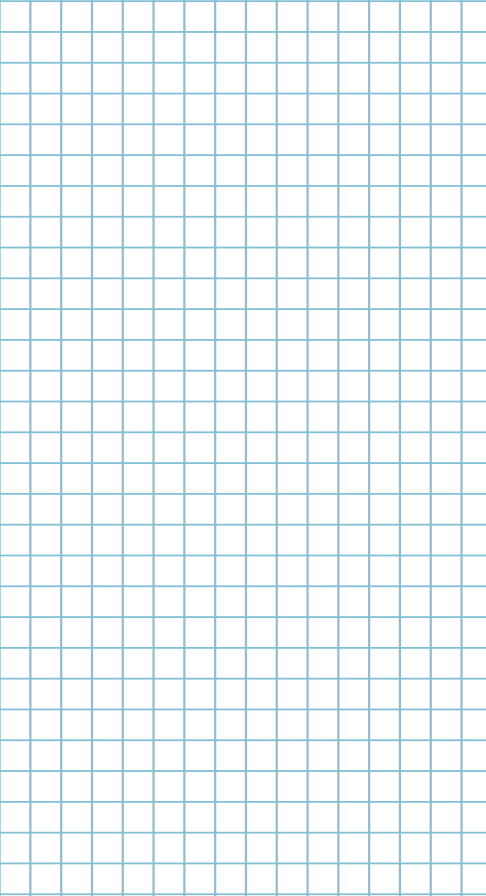
This pattern is drawn by a WebGL 2 fragment shader. Its source:

```glsl
#version 300 es
precision highp float;

// Lengths are fractions of the canvas height
#define PITCH 0.03437
#define ORIGIN vec2(-0.00046, 0.00197)
#define LINE_WIDTH vec2(0.0025, 0.0020)
#define PAPER vec3(1.0)
#define VERTICAL_INK vec3(0.58, 0.74, 0.79)
#define HORIZONTAL_INK vec3(0.50, 0.75, 0.835)

uniform vec2 u_resolution;
out vec4 fragColor;

// Share of a pixel covered by the nearest line, per axis
vec2 lineCoverage(vec2 p, float pixel) {
    vec2 fromLine = abs(fract((p - ORIGIN) / PITCH + 0.5) - 0.5) * PITCH;
    vec2 halfWidth = 0.5 * LINE_WIDTH;
    vec2 high = min(fromLine + 0.5 * pixel, halfWidth);
    vec2 low = max(fromLine - 0.5 * pixel, -halfWidth);
    return clamp((high - low) / pixel, 0.0, 1.0);
}

void main() {
    float pixel = 1.0 / u_resolution.y;
    vec2 coverage = lineCoverage(gl_FragCoord.xy * pixel, pixel);

    // Soft vertical rules first, crisper horizontal rules on top
    vec3 color = mix(PAPER, VERTICAL_INK, coverage.x);
    color = mix(color, HORIZONTAL_INK, coverage.y);
    fragColor = vec4(color, 1.0);
}
```
